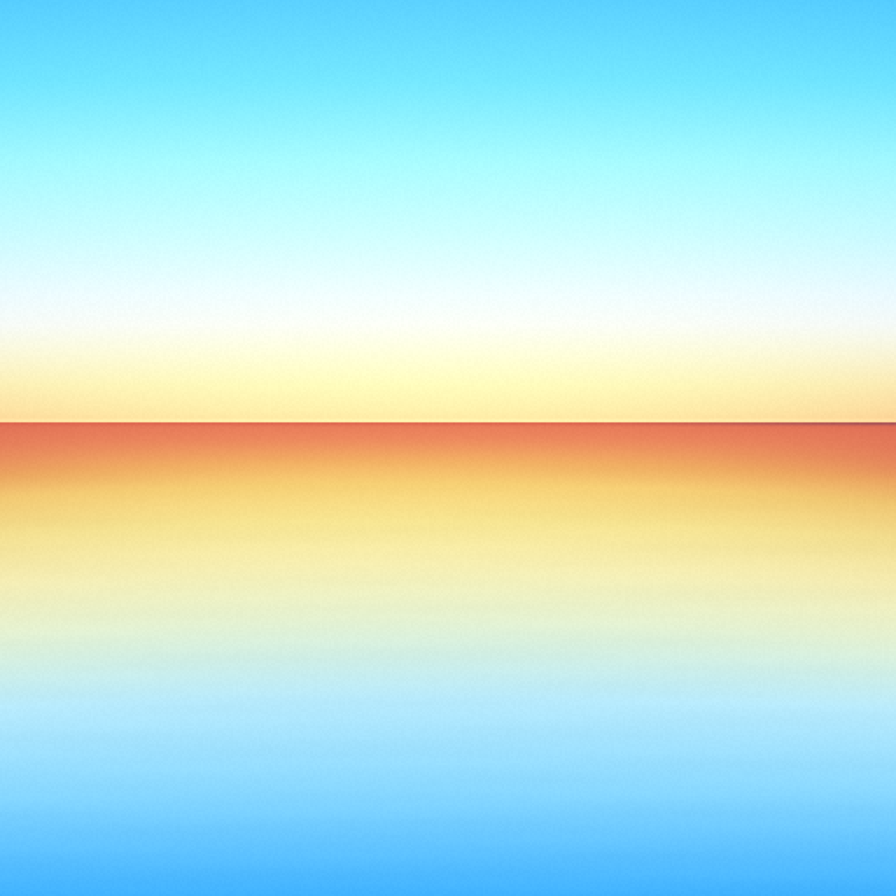
Write a WebGL 2 fragment shader that draws this background.

```glsl
#version 300 es
precision highp float;
// Draws a calm sea at sunrise: a bright sky above a warm horizon and glowing water.
uniform vec2 u_resolution;
out vec4 outColor;

const int STOPS = 10;
const float HORIZON = 0.5286;
const float SUN_X = 0.46;

// Each stop holds a colour and its depth below the top of the canvas.
const vec4 SKY[STOPS] = vec4[STOPS](
  vec4(0.36, 0.82, 1.00, 0.000), vec4(0.46, 0.91, 1.00, 0.090),
  vec4(0.66, 0.99, 1.00, 0.180), vec4(0.80, 1.00, 1.00, 0.255),
  vec4(0.95, 1.00, 1.00, 0.330), vec4(0.99, 1.00, 0.97, 0.362),
  vec4(1.00, 1.00, 0.86, 0.395), vec4(1.00, 0.99, 0.74, 0.430),
  vec4(1.00, 0.95, 0.68, 0.458), vec4(1.00, 0.91, 0.64, 0.471));

const vec4 WATER[STOPS] = vec4[STOPS](
  vec4(0.91, 0.47, 0.35, 0.471), vec4(0.93, 0.54, 0.37, 0.490),
  vec4(0.95, 0.69, 0.39, 0.515), vec4(0.97, 0.82, 0.46, 0.540),
  vec4(0.97, 0.90, 0.57, 0.580), vec4(0.97, 0.94, 0.70, 0.630),
  vec4(0.90, 0.95, 0.82, 0.690), vec4(0.72, 0.92, 0.99, 0.780),
  vec4(0.54, 0.85, 1.00, 0.880), vec4(0.25, 0.70, 1.00, 1.000));

vec3 ramp(vec4 stops[STOPS], float depth) {
  vec3 color = stops[0].rgb;
  for (int i = 1; i < STOPS; i++) {
    float blend = clamp((depth - stops[i - 1].w) / (stops[i].w - stops[i - 1].w), 0.0, 1.0);
    color = mix(color, stops[i].rgb, blend);
  }
  return color;
}

float hash(vec2 cell) {
  vec3 p = fract(vec3(cell.xyx) * 0.1031);
  p += dot(p, p.yzx + 33.33);
  return fract((p.x + p.y) * p.z);
}

// Long flat ripples made of layered sines.
float ripples(vec2 p) {
  float sum = 0.0;
  float weight = 0.5;
  for (int i = 0; i < 4; i++) {
    sum += weight * sin(p.y * 130.0 + 2.0 * sin(p.x * 5.0 + float(i) * 1.7));
    p *= vec2(1.4, 1.8);
    weight *= 0.5;
  }
  return sum;
}

// A soft band around one height.
float band(float y, float center, float width) {
  float d = (y - center) / width;
  return exp(-d * d);
}

void main() {
  vec2 uv = gl_FragCoord.xy / u_resolution;
  float pixel = 1.0 / u_resolution.y;
  float depth = 1.0 - uv.y;
  float side = (uv.x - SUN_X) / 0.54;
  float edge = side * side;
  float rightEdge = smoothstep(0.6, 1.05, uv.x);

  // The warm light thins out and turns to peach toward the sides.
  vec3 sky = ramp(SKY, depth);
  float skyWarmth = smoothstep(0.12, 0.0, uv.y - HORIZON);
  sky -= edge * skyWarmth * vec3(0.01, 0.09, 0.06);
  sky -= edge * (1.0 - skyWarmth) * vec3(0.03, 0.02, 0.0);

  // The reflection sinks lower at the sides than below the sun.
  float below = max(HORIZON - uv.y, 0.0);
  float sag = 0.022 * edge * smoothstep(0.0, 0.06, below) * smoothstep(0.47, 0.2, below);
  vec3 water = ramp(WATER, depth - sag);
  float waterWarmth = smoothstep(0.28, 0.0, below);
  water -= edge * waterWarmth * vec3(0.04, 0.06, 0.02);
  water += 0.006 * ripples(uv) * smoothstep(0.0, 0.08, below);

  // A pale rim above the horizon and a dark red line just under it.
  sky += 0.05 * band(uv.y, HORIZON + 0.002, 0.002);
  float shade = band(uv.y, HORIZON - 0.001, 0.0025);
  vec3 lineColor = mix(vec3(0.86, 0.38, 0.30), vec3(0.56, 0.28, 0.34), rightEdge);
  water = mix(water, lineColor, 0.75 * shade);

  float isSky = smoothstep(-pixel, pixel, uv.y - HORIZON);
  vec3 color = mix(water, sky, isSky);

  // Fine grain, fixed to the canvas.
  color += 0.014 * (hash(floor(uv * 384.0)) - 0.5);
  outColor = vec4(clamp(color, 0.0, 1.0), 1.0);
}
```
